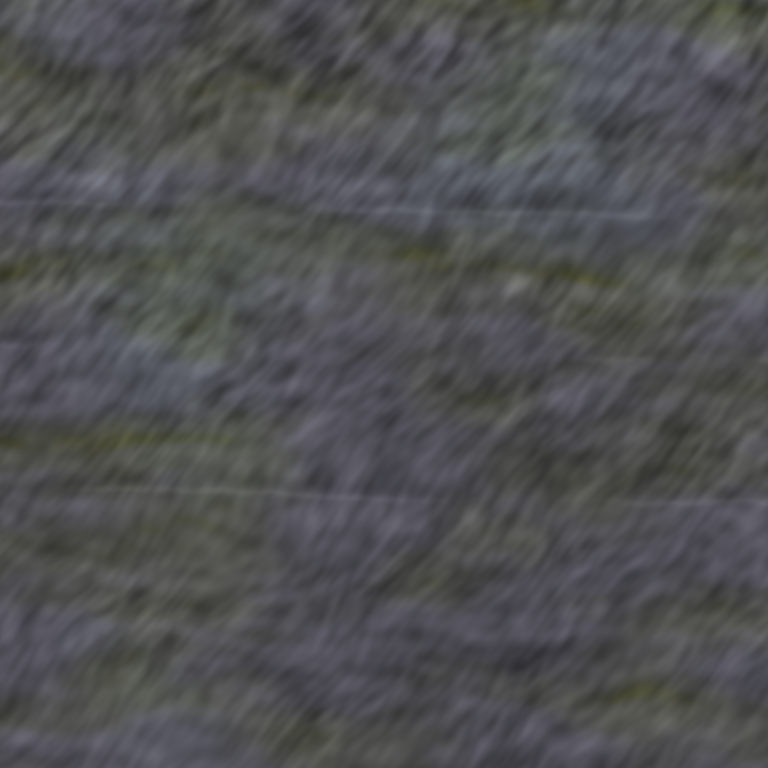
This texture is drawn by a WebGL 2 fragment shader. Its source:

```glsl
#version 300 es
precision highp float;
// A weathered grey slope: soft horizontal folds lit from above, covered in
// fine slanted strokes. Gradient noise makes the folds, strokes and tints;
// thin pale ledges cross the slope where it breaks.

uniform vec2 u_resolution;
out vec4 fragColor;

float hash(vec2 p) {
    return fract(sin(dot(p, vec2(127.1, 311.7))) * 43758.5453);
}

// Dot product of a cell corner's random direction with the offset to it
float corner(vec2 cell, vec2 offset) {
    float angle = 6.2832 * hash(cell);
    return dot(vec2(cos(angle), sin(angle)), offset);
}

float gradientNoise(vec2 p) {
    vec2 i = floor(p), f = fract(p);
    vec2 u = f * f * f * (f * (f * 6.0 - 15.0) + 10.0);
    vec2 e = vec2(1.0, 0.0);
    return mix(mix(corner(i, f), corner(i + e, f - e), u.x),
               mix(corner(i + e.yx, f - e.yx), corner(i + 1.0, f - 1.0), u.x), u.y);
}

// Height of the wide, flattened folds
float foldHeight(vec2 p) {
    p.y += 0.035 * gradientNoise(p * vec2(4.0, 5.0) + 31.0);
    return gradientNoise(p * vec2(3.3, 8.5) + 3.0)
         + 0.5 * gradientNoise(p * vec2(8.0, 20.0) + 17.0)
         + 0.22 * gradientNoise(p * vec2(21.0, 43.0) + 47.0);
}

// Slanted strokes in three sizes, bending a little across the slope
float strokes(vec2 p) {
    p += 0.02 * vec2(gradientNoise(p * 6.0 + 71.0), gradientNoise(p * 6.0 + 83.0));
    vec2 along = vec2(cos(0.87), sin(0.87));
    vec2 q = vec2(dot(p, along), dot(p, vec2(-along.y, along.x)));
    return 0.7 * gradientNoise(q * vec2(10.0, 24.0) + 5.0)
         + gradientNoise(q * vec2(17.0, 49.0) + 23.0)
         + 0.65 * gradientNoise(q * vec2(32.0, 92.0) + 59.0);
}

// Broken pale lines, each with a dark crease above
float ledges(vec2 p) {
    float sum = 0.0;
    for (int i = 0; i < 3; i++) {
        float k = float(i);
        float level = 0.36 + 0.188 * k - 0.02 * p.x
                    + 0.014 * gradientNoise(vec2(p.x * 5.0, k * 7.3 + 0.4))
                    + 0.004 * gradientNoise(vec2(p.x * 22.0, k * 5.1 + 0.6));
        float d = p.y - level;
        float broken = smoothstep(-0.25, 0.4, gradientNoise(vec2(p.x * 4.0 + 9.0 * k, k + 0.5)));
        float strength = broken * (k == 1.0 ? 1.0 : 0.45);
        sum += strength * (exp(-pow(d / 0.005, 2.0))
                         - 0.55 * exp(-pow((d - 0.014) / 0.009, 2.0)));
    }
    return sum;
}

void main() {
    vec2 p = gl_FragCoord.xy / u_resolution;

    // Folds catch light where they fall away upwards
    float height = foldHeight(p);
    float relief = height - foldHeight(p + vec2(-0.004, 0.016));
    float broad = gradientNoise(p * vec2(2.2, 3.6) + 91.0);

    // Strokes are crisper high on the slope and vary in patches
    float patches = 1.0 + 0.7 * gradientNoise(p * vec2(5.0, 8.0) + 13.0);
    float grain = strokes(p) * patches * mix(0.75, 1.2, p.y);

    float tone = 0.313 + 0.115 * relief + 0.088 * grain + 0.05 * broad
               + 0.02 * height + 0.085 * ledges(p) + 0.02 * (p.y - 0.5);
    tone = clamp(tone, 0.15, 0.52);

    // Violet on raised parts, olive in the hollows, greenish near the top
    float violet = height + 0.7 * gradientNoise(p * vec2(5.0, 9.0) + 37.0) - 0.25 * (p.y - 0.5);
    vec3 tint = mix(vec3(1.01, 1.02, 0.95), vec3(0.99, 0.98, 1.09),
                    smoothstep(-0.45, 0.4, violet));
    float hollow = smoothstep(0.3, 0.8, -violet) * smoothstep(0.1, -0.3, relief);
    tint *= mix(vec3(1.0), vec3(1.02, 1.03, 0.78), hollow);
    tint *= mix(vec3(1.0), vec3(0.97, 1.02, 1.0),
                smoothstep(0.1, 0.5, broad + 0.4 * (p.y - 0.6)));

    fragColor = vec4(tone * tint, 1.0);
}
```
